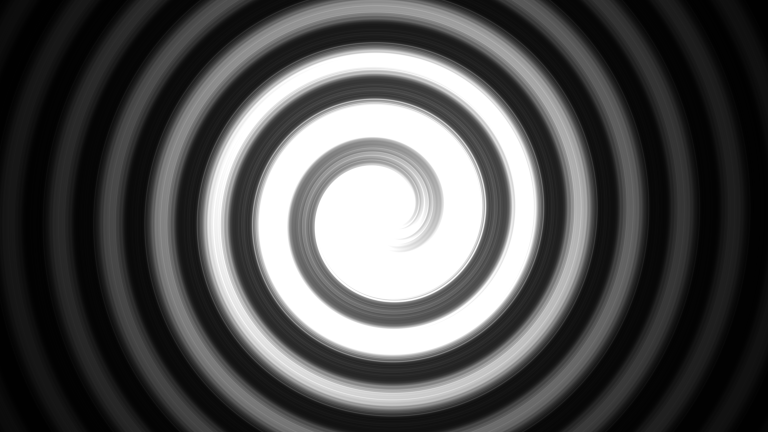
Reproduce this background procedurally as a Shadertoy shader.

```glsl
// A glowing one-armed spiral in black and white, overexposed at its core.
// Radius and angle give a phase; a soft band profile, thin glints and
// gradient noise are drawn along that phase and faded with the radius.

const float TAU = 6.2831853;
const float TURNS = 8.64;          // arm turns per canvas height
const float PHASE_START = -3.0;
const float CORE_TWIST = 1.2;      // extra phase near the centre
const float CORE_SIZE = 0.171;
const float BAND_GLOW = 6.83;      // light of the arm and its fade length
const float BAND_FADE = 0.197;
const float GAP_GLOW = 1.6;        // light between the arms and its fade length
const float GAP_FADE = 0.157;
const float RIM_PHASE = 0.327;     // bright line on the outer rim of the arm
const float RIM_WIDTH = 0.013;
const float RIM_LIGHT = 0.24;
const int GLINTS = 14;             // faint lines scattered over one turn
const float GLINT_WIDTH = 0.007;
const float GLINT_LIGHT = 0.10;
const float GRAIN = 0.22;
const int SAMPLES = 3;             // samples per pixel side

float hash(float n) {
    return fract(sin(n * 12.9898) * 43758.547);
}

// Gradient noise that repeats after "period" cells
float ringNoise(float x, float period) {
    float cell = floor(x);
    float t = x - cell;
    float slopeA = hash(mod(cell, period) + 3.1) * 2.0 - 1.0;
    float slopeB = hash(mod(cell + 1.0, period) + 3.1) * 2.0 - 1.0;
    return 2.0 * mix(slopeA * t, slopeB * (t - 1.0), t * t * (3.0 - 2.0 * t));
}

// Thin line on the repeating phase
float phaseLine(float phase, float place, float width) {
    float d = (fract(phase - place + 0.5) - 0.5) / width;
    return exp(-d * d);
}

// Phase across the arm: 0 on its crest, 0.5 in the gap
float spiralPhase(vec2 p) {
    float r = length(p);
    float turn = atan(p.y, p.x + 1e-6) / TAU;
    return fract(r * TURNS + PHASE_START + CORE_TWIST * exp(-r / CORE_SIZE) - turn);
}

// Soft rise on the inner side, steeper fall towards the rim
float armProfile(float phase) {
    return smoothstep(0.64, 0.96, phase) + 1.0 - smoothstep(0.10, 0.36, phase);
}

float glints(float phase) {
    float sum = 0.0;
    for (int i = 0; i < GLINTS; i++) {
        float id = float(i);
        float place = (id + hash(id + 7.3)) / float(GLINTS);
        sum += hash(id + 41.7) * phaseLine(phase, place, GLINT_WIDTH);
    }
    return sum;
}

float spiralLight(vec2 p) {
    float r = length(p);
    float phase = spiralPhase(p);
    float bandGlow = BAND_GLOW * exp(-r / BAND_FADE);
    float gapGlow = GAP_GLOW * exp(-r / GAP_FADE);

    // Streaks run along the arm
    float streaks = ringNoise(phase * 11.0, 11.0) + 0.7 * ringNoise(phase * 29.0, 29.0);
    float light = mix(gapGlow, bandGlow, armProfile(phase)) * (1.0 + GRAIN * streaks);

    // Rim and scattered glints
    light += bandGlow * RIM_LIGHT * phaseLine(phase, RIM_PHASE, RIM_WIDTH);
    light += bandGlow * GLINT_LIGHT * glints(phase);
    return min(light, 1.0);
}

void mainImage(out vec4 fragColor, in vec2 fragCoord) {
    float light = 0.0;
    for (int i = 0; i < SAMPLES * SAMPLES; i++) {
        vec2 offset = (vec2(i % SAMPLES, i / SAMPLES) + 0.5) / float(SAMPLES) - 0.5;
        vec2 p = (fragCoord + offset - 0.5 * iResolution.xy) / iResolution.y;
        light += spiralLight(p);
    }
    fragColor = vec4(vec3(light / float(SAMPLES * SAMPLES)), 1.0);
}
```
